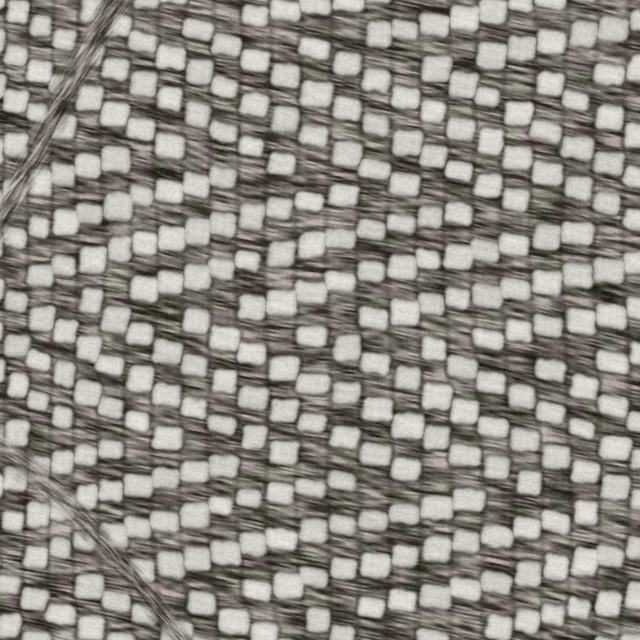
A Shadertoy shader for this texture:

```glsl
// Herringbone tweed: pale warp floats over streaky grey-brown weft, creased at the left.

float hash(vec2 p) {
    return fract(sin(dot(p, vec2(127.1, 311.7))) * 43758.5453);
}

float noise(vec2 p) {
    vec2 i = floor(p), f = fract(p);
    f = f * f * (3.0 - 2.0 * f);
    return mix(mix(hash(i), hash(i + vec2(1, 0)), f.x),
               mix(hash(i + vec2(0, 1)), hash(i + vec2(1, 1)), f.x), f.y);
}

// Drawn-out fibres: x runs along the strands, y across them.
float fibres(vec2 p) {
    float bend = 1.6 * noise(p * vec2(0.7, 0.12));
    float n = 0.55 * noise(vec2(p.x, p.y + bend))
            + 0.45 * noise(vec2(p.x * 1.9, p.y * 2.1 - bend) + 31.0);
    return clamp(0.5 + 1.7 * (n - 0.5), 0.0, 1.0);
}

float roundBox(vec2 p, vec2 halfSize, float radius) {
    vec2 q = abs(p) - halfSize + radius;
    return length(max(q, 0.0)) + min(max(q.x, q.y), 0.0) - radius;
}

// Sideways twill step of a weft thread, reversing every 13 threads.
float zigzag(float thread) {
    return abs(mod(thread - 15.0, 26.0) - 13.0);
}

bool isFloat(vec2 id) {
    return mod(id.x - zigzag(id.y) + 0.5, 4.0) < 1.0;
}

void mainImage(out vec4 fragColor, in vec2 fragCoord) {
    vec2 p = fragCoord / iResolution.xy;
    p.y = 1.0 - p.y;
    float soft = max(0.0038, 1.0 / iResolution.y);

    // Weave coordinates: warp column and weft thread, sheared and gently warped
    float squeeze = exp(-6.0 * p.x);
    vec2 density = vec2(21.5 + 6.0 * squeeze, 58.0);
    vec2 weave = vec2(21.5 * p.x - squeeze, 58.0 * (p.y - 0.15 * (p.x - 0.5)));
    weave += vec2(0.5, 1.2) * (vec2(noise(p * 5.0), noise(p * 5.0 + 17.0)) - 0.5);

    // Nearest pale float; doubled floats at the reversals are left out
    vec2 cell = floor(weave);
    float dist = 1.0, floatTone = 0.8;
    for (int j = -3; j <= 3; j++) {
        for (int i = -1; i <= 1; i++) {
            vec2 id = cell + vec2(i, j);
            if (!isFloat(id) || isFloat(id - vec2(0, 2))) continue;
            vec2 rnd = vec2(hash(id), hash(id + 57.3));
            vec2 offset = weave - id - 0.5 - vec2(0.16, 0.35) * (rnd - 0.5);
            offset.y += 0.4 * (rnd.x - 0.3) * offset.x;
            offset.x += 0.05 * offset.y;
            vec2 halfSize = vec2(0.48, 1.0) + vec2(0.13, 0.35) * (rnd.yx - 0.5);
            float d = roundBox(offset / density, halfSize / density, 0.009);
            if (d < dist) {
                dist = d;
                floatTone = 0.79 + 0.06 * hash(id + 9.1);
            }
        }
    }
    dist += 0.004 * (noise(p * 75.0) - 0.5);

    // Weft ground, shadowed beside the floats and between columns
    vec3 dark = vec3(0.14, 0.12, 0.09), light = vec3(0.74, 0.71, 0.68);
    float strand = fibres(vec2(p.x * 26.0, weave.y * 2.6 - p.x * 6.0));
    float gap = smoothstep(0.30, 0.5, abs(fract(weave.x) - 0.5));
    float tone = 0.08 + 0.86 * strand + 0.18 * (noise(weave * 0.6) - 0.5);
    tone *= mix(0.6, 1.0, smoothstep(0.0, 0.009, dist)) * (1.0 - 0.25 * gap);
    vec3 color = mix(dark, light, clamp(tone, 0.0, 1.0));
    color += 0.03 * (noise(p * 40.0) - 0.5) * vec3(0.6, -0.5, 0.6);

    // Pale floats, fuller in the middle
    float fullness = smoothstep(0.0, -0.010, dist);
    vec3 pale = vec3(1.0, 0.98, 0.95) * floatTone * mix(0.89, 1.03, fullness);
    pale *= 0.97 + 0.06 * strand;
    color = mix(color, pale, smoothstep(soft, -soft, dist));

    // Two creases where the strands are pulled along the fold
    float upper = 0.88 * (p.x - 0.18 + 0.52 * p.y);
    float lower = 0.72 * (p.y - 0.70 - 0.7 * p.x - 1.3 * p.x * p.x);
    bool useUpper = abs(upper) < abs(lower);
    float across = useUpper ? upper : lower;
    float along = useUpper ? p.y - 0.4 * p.x : p.x + 0.6 * p.y;
    float pull = fibres(vec2(along * 30.0, across * 190.0 + along * 25.0));
    float crease = smoothstep(0.028, 0.004, abs(across) + 0.014 * (noise(p * 45.0) - 0.5));
    vec3 fold = mix(dark, light, 0.08 + 0.95 * pull);
    fold *= 1.0 - 0.3 * smoothstep(0.005, 0.0, abs(across - 0.008));
    color = mix(color, fold, 0.8 * crease);

    // Fine wool grain
    color += 0.07 * (noise(p * 330.0) - 0.5);
    fragColor = vec4(clamp(color, 0.0, 1.0), 1.0);
}
```
